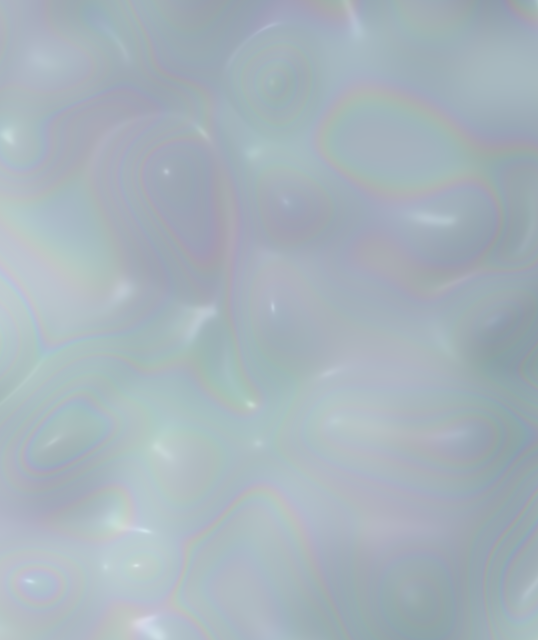
This texture is drawn by a Shadertoy shader. Its source:

```glsl
float hash(vec2 p) {
    vec3 q = fract(p.xyx * 0.1031);
    q += dot(q, q.yzx + 33.33);
    return fract((q.x + q.y) * q.z);
}

// Value noise with a quintic fade, so that its slope is smooth too
float noise(vec2 p) {
    vec2 i = floor(p), f = fract(p);
    f = f * f * f * (f * (f * 6.0 - 15.0) + 10.0);
    return mix(mix(hash(i), hash(i + vec2(1, 0)), f.x),
               mix(hash(i + vec2(0, 1)), hash(i + vec2(1, 1)), f.x), f.y);
}

// Rounded blisters, one in each jittered cell
float blisters(vec2 p) {
    vec2 cell = floor(p);
    float sum = 0.0;
    for (int y = -1; y <= 1; y++) {
        for (int x = -1; x <= 1; x++) {
            vec2 id = cell + vec2(x, y);
            vec2 centre = id + 0.2 + 0.6 * vec2(hash(id + 5.0), hash(id + 41.0));
            float radius = mix(0.45, 0.9, hash(id + 73.0));
            float strength = hash(id + 97.0);
            vec2 d = (p - centre) / radius;
            float dome = max(1.0 - dot(d, d), 0.0);
            sum += strength * dome * dome * dome;
        }
    }
    return sum;
}

// Thickness of the film: warped swells with blisters on top
float thickness(vec2 p) {
    p += 0.12 * (vec2(noise(p * 4.0 + 3.0), noise(p * 4.0 + 17.0)) - 0.5);
    vec2 turned = mat2(0.8, 0.6, -0.6, 0.8) * p + 20.0;
    return 1.1 * noise(turned * 3.0) + 0.3 * noise(turned * 7.0)
         + 0.6 * blisters(p * 5.0 + 20.0);
}

// Pastel interference fringes, faded where they get finer than the pixels
vec3 fringes(float film, float slope, float frequency) {
    float pixelStep = slope * frequency / iResolution.y;
    float fade = 1.0 - smoothstep(0.1, 0.4, pixelStep);
    return fade * cos(6.2832 * (film * frequency + vec3(0.0, 0.33, 0.67)));
}

// Light caught where the surface tilts by a given amount
float glint(vec2 gradient, vec2 tilt, float width) {
    vec2 d = (gradient - tilt) / width;
    return exp(-dot(d, d));
}

void mainImage(out vec4 fragColor, in vec2 fragCoord) {
    vec2 p = fragCoord / iResolution.y;
    vec2 e = vec2(0.003, 0.0);
    float film = thickness(p);
    vec2 gradient = (vec2(thickness(p + e.xy), thickness(p + e.yx)) - film) / e.x;
    float slope = length(gradient);

    // Milky base, paler and greener to the left, with a slow drift to lavender
    float tone = 0.49 + 0.75 * (0.42 - p.x) + 0.3 * (0.5 - p.y);
    tone += 0.85 * (noise(p * 3.5 + 31.0) - 0.5) + 0.4 * (noise(p * 9.0 + 57.0) - 0.5);
    tone += 0.03 * clamp(dot(gradient, vec2(0.7, -0.7)), -5.0, 5.0);
    vec3 color = mix(vec3(0.58, 0.626, 0.67), vec3(0.715, 0.778, 0.793), clamp(tone, -0.1, 1.15));
    color += vec3(0.035, -0.035, 0.016) * (noise(p * 5.0 + 83.0) - 0.52);

    // Bands that follow the thickness, gathered into loose bundles
    float clarity = smoothstep(0.2, 0.8, noise(p * 4.0 + 11.0));
    float bundle = mix(0.35, 1.0, smoothstep(0.2, 0.7, noise(vec2(film * 5.0, p.x * 3.0) + 9.0)));
    color += 0.008 * fringes(film, slope, 3.3);
    color += mix(0.006, 0.016, clarity) * bundle * fringes(film, slope, 8.0);
    color += 0.009 * bundle * fringes(film, slope, 13.0);

    // Soft sheen and blurred bright glints
    vec2 tilt = vec2(1.3, -1.1);
    float patchy = smoothstep(0.25, 0.75, noise(p * 8.0 + 67.0));
    color += vec3(0.075, 0.085, 0.075) * patchy * glint(gradient, tilt, 0.6);
    color += 0.025 * glint(gradient, tilt, 1.6);

    fragColor = vec4(color, 1.0);
}
```
